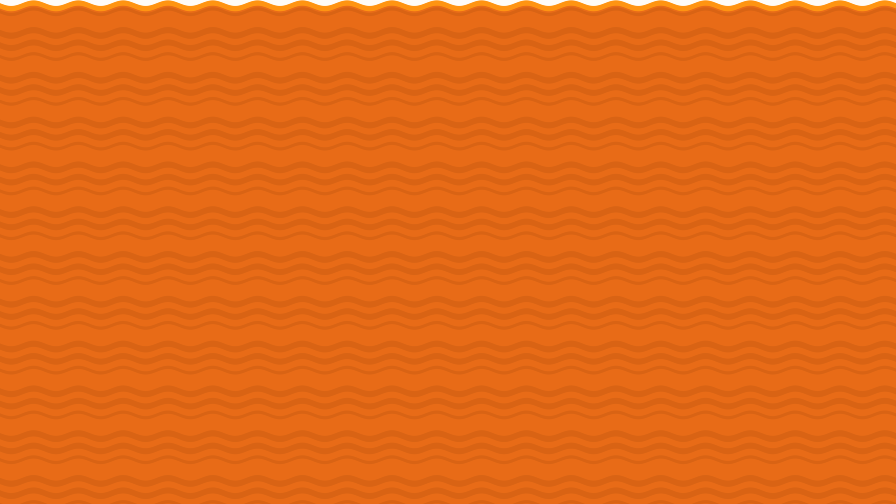
Reproduce this pattern procedurally as a Shadertoy shader.

```glsl
// Rows of wavy bands, two thick and one thin, on an orange ground under a bright crest.
// One sine displaces the vertical axis, so every band is a straight stripe
// in the bent space; square tiles repeat the stripes downward.

const float TAU = 6.2831853;
const float WAVES_ACROSS = 20.0;
const float WAVE_HEIGHT = 0.062;

const vec3 ORANGE = vec3(0.91, 0.42, 0.09);
const vec3 DARK_ORANGE = vec3(0.85, 0.39, 0.08);
const vec3 AMBER = vec3(1.00, 0.58, 0.07);
const vec3 FOAM_WHITE = vec3(1.00, 0.99, 0.97);

// Depth below the top edge, straightened along the sine.
float straightenedDepth(vec2 p, float amplitude) {
    return p.y - amplitude * sin(TAU * p.x);
}

// Coverage of a stripe repeating once per unit of depth.
float repeatedStripe(float depth, float centre, float width, float blur) {
    float dist = abs(fract(depth - centre + 0.5) - 0.5) - 0.5 * width;
    return 1.0 - smoothstep(-blur, blur, dist);
}

// Coverage of everything above a given depth.
float above(float depth, float edge, float blur) {
    return 1.0 - smoothstep(-blur, blur, depth - edge);
}

void mainImage(out vec4 fragColor, in vec2 fragCoord) {
    // One unit is one wavelength; y grows downward from the top edge.
    float unitsPerPixel = WAVES_ACROSS / iResolution.x;
    vec2 p = vec2(fragCoord.x, iResolution.y - fragCoord.y) * unitsPerPixel;
    float blur = 0.6 * unitsPerPixel;
    float depth = straightenedDepth(p, WAVE_HEIGHT);

    // Two thick bands and a thin one in every row.
    float bands = repeatedStripe(depth, 0.735, 0.140, blur);
    bands = max(bands, repeatedStripe(depth, 0.010, 0.136, blur));
    bands = max(bands, repeatedStripe(depth, 0.262, 0.073, blur));
    vec3 color = mix(ORANGE, DARK_ORANGE, bands);

    // Bright crest and the white above it.
    color = mix(color, AMBER, above(depth, 0.190, blur));
    color = mix(color, FOAM_WHITE, above(depth, 0.070, blur));

    fragColor = vec4(color, 1.0);
}
```
